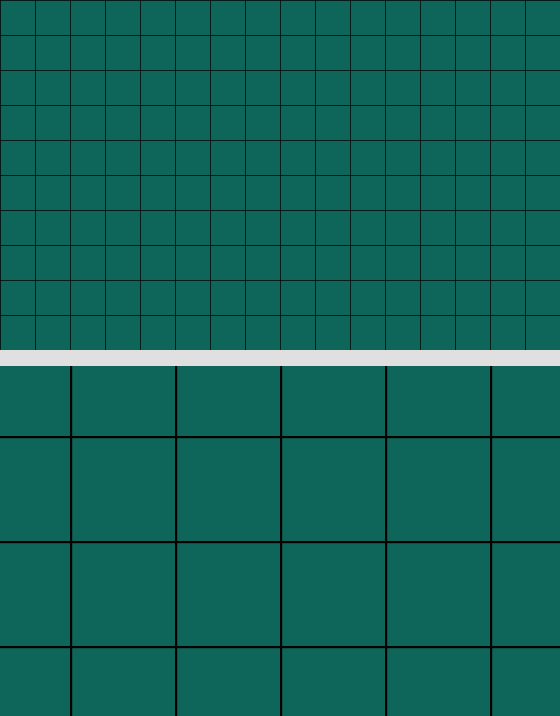
Top: the whole. Bottom: its middle third, enlarged.
A WebGL 2 fragment shader for this pattern:

```glsl
#version 300 es
precision highp float;
// Plain teal grid, 16 cells across and 10 down, ruled with thin black lines.
// Each line lies along the left and top edge of its cell; its edges are
// smoothed by the exact share of the pixel that the line covers.

uniform vec2 u_resolution;
out vec4 fragColor;

// Total line width between 0 and x, with one line at the start of each cell
vec2 lineIntegral(vec2 x, float width) {
    return floor(x) * width + min(fract(x), width);
}

// Share of a pixel-sized box covered by the lines, for each axis
vec2 lineCoverage(vec2 cell, vec2 pixel, float width) {
    vec2 upper = lineIntegral(cell + 0.5 * pixel, width);
    vec2 lower = lineIntegral(cell - 0.5 * pixel, width);
    return clamp((upper - lower) / pixel, 0.0, 1.0);
}

void main() {
    // Cell coordinates, counted from the upper left
    vec2 repeats = vec2(16.0, 10.0);
    vec2 uv = gl_FragCoord.xy / u_resolution;
    vec2 cell = vec2(uv.x, 1.0 - uv.y) * repeats;
    vec2 pixel = repeats / u_resolution;

    // Union of the vertical and horizontal lines
    vec2 covered = lineCoverage(cell, pixel, 1.0 / 48.0);
    float grid = 1.0 - (1.0 - covered.x) * (1.0 - covered.y);

    vec3 teal = vec3(0.05, 0.40, 0.35);
    vec3 lineBlack = vec3(0.0);
    fragColor = vec4(mix(teal, lineBlack, grid), 1.0);
}
```
